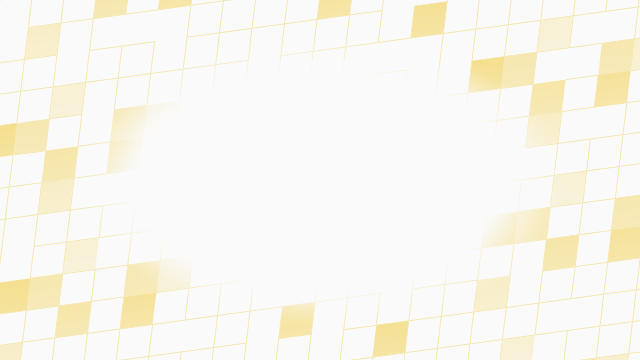
Write a Shadertoy shader that draws this background.

```glsl
// A slanted grid of thin gold lines on pale paper, with some cells tinted gold.
// The tinted cells repeat a small staggered motif over the sheared lattice,
// and an elliptical clearing fades everything out towards the middle.
#define GRID_ORIGIN vec2(-0.8102, 0.4236)
#define COLUMN_STEP vec2(0.0903, 0.01234)
#define ROW_STEP vec2(-0.01065, -0.08866)
#define MOTIF_SIZE vec2(15.0, 5.0)
#define LINE_WIDTH 0.0022
#define LINE_STRENGTH 0.8
#define LINE_GAPS 0.12
#define CLEARING_RADII vec2(0.475, 0.278)
#define CLEARING_SOFTNESS 0.5
#define PAPER vec3(0.98)
#define GOLD vec3(0.957, 0.867, 0.52)

// Motif cells: column, row, tint strength
const vec3 MOTIF[10] = vec3[10](
    vec3(0, 0, 0.4), vec3(9, 0, 0.75), vec3(12, 1, 0.8), vec3(1, 2, 0.3),
    vec3(0, 3, 0.6), vec3(3, 3, 0.6), vec3(4, 3, 0.35), vec3(14, 3, 0.85),
    vec3(1, 4, 0.65), vec3(3, 4, 0.75));

float hash(vec2 p) {
    vec3 q = fract(vec3(p.xyx) * 0.1031);
    q += dot(q, q.yzx + 33.33);
    return fract((q.x + q.y) * q.z);
}

// Tint of one lattice cell; odd motif bands are shifted by one column
float cellTint(vec2 cell) {
    float band = floor(cell.y / MOTIF_SIZE.y);
    cell.x -= mod(band, 2.0);
    vec2 slot = mod(cell, MOTIF_SIZE);
    float tint = 0.0;
    for (int i = 0; i < 10; i++) {
        vec2 offset = abs(slot - MOTIF[i].xy);
        if (max(offset.x, offset.y) < 0.5) tint = MOTIF[i].z;
    }
    return tint;
}

// Share of a pixel covered by a thin line at the given distance
vec2 lineCoverage(vec2 dist, float pixel) {
    float halfWidth = 0.5 * LINE_WIDTH;
    return clamp(0.5 + (halfWidth - dist) / pixel, 0.0, 1.0)
         - clamp(0.5 - (halfWidth + dist) / pixel, 0.0, 1.0);
}

void mainImage(out vec4 fragColor, in vec2 fragCoord) {
    float pixel = 1.0 / iResolution.y;
    vec2 p = (fragCoord - 0.5 * iResolution.xy) * pixel;

    // Lattice coordinates and true distances to the nearest lines
    mat2 basis = mat2(COLUMN_STEP, ROW_STEP);
    vec2 grid = inverse(basis) * (p - GRID_ORIGIN);
    vec2 cellSize = abs(determinant(basis))
                  / vec2(length(ROW_STEP), length(COLUMN_STEP));
    vec2 corner = floor(grid + 0.5);
    vec2 toLine = (grid - corner) * cellSize;

    // Tint blended over the four cells around the nearest corner
    vec2 side = clamp(0.5 + toLine / pixel, 0.0, 1.0);
    float before = mix(cellTint(corner - 1.0),
                       cellTint(corner - vec2(0, 1)), side.x);
    float after = mix(cellTint(corner - vec2(1, 0)),
                      cellTint(corner), side.x);
    float tint = mix(before, after, side.y) * (1.08 - 0.16 * fract(grid.y));

    // Grid lines, with a few segments left out
    vec2 cell = floor(grid);
    vec2 kept = step(LINE_GAPS, vec2(hash(vec2(corner.x, cell.y) + 40.0),
                                     hash(vec2(cell.x, corner.y) + 90.0)));
    vec2 lines = lineCoverage(abs(toLine), pixel) * kept;
    float ink = max(tint, LINE_STRENGTH * max(lines.x, lines.y));

    // Central clearing
    float fade = smoothstep(1.0, 1.0 + CLEARING_SOFTNESS,
                            length(p / CLEARING_RADII));
    fragColor = vec4(mix(PAPER, GOLD, ink * fade), 1.0);
}
```
